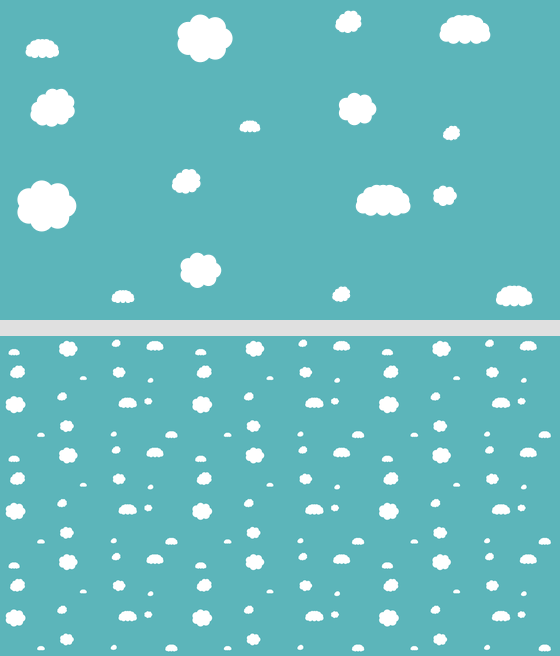
Top, the tile; bottom, the same tile 3 across and 3 down.
A WebGL 1 fragment shader for this pattern:

```glsl
precision highp float;
// Flat white clouds scattered over a teal sky. Each cloud is an oval core
// ringed by round lobes, in three builds: puffy, tilted and flat-bottomed.
// Every cloud drifts freely inside its cell of a 4 x 4 grid that wraps.

uniform vec2 u_resolution;

vec2 hash2(float n) {
  vec3 v = fract(vec3(n + 1.7) * vec3(0.1031, 0.1030, 0.0973));
  v += dot(v, v.yzx + 33.33);
  return fract((v.xx + v.yz) * v.zy);
}

// Signed distance to a cloud of half-width one: lobes on an oval ring.
// Skew widens the ring towards one side, flatness limits its height.
float cloud(vec2 q, float count, vec2 radii, float lobeSize,
            float tilt, vec2 skew, float flatness) {
  float c = cos(tilt), s = sin(tilt);
  q = vec2(c * q.x + s * q.y, c * q.y - s * q.x);
  float d = (length(q / radii) - 1.0) * min(radii.x, radii.y);
  for (int k = 0; k < 12; k++) {
    if (float(k) >= count) break;
    float angle = 6.28319 * float(k) / count;
    vec2 lobe = radii * vec2(cos(angle), sin(angle));
    lobe.y = clamp(lobe.y, -flatness, flatness);
    lobe *= 1.0 + skew * lobe.yx;
    d = min(d, length(q - lobe) - lobeSize);
  }
  return d;
}

void main() {
  // One unit is the canvas height.
  vec2 period = vec2(u_resolution.x / u_resolution.y, 1.0);
  vec2 p = gl_FragCoord.xy / u_resolution.y;
  float nearest = 1.0;

  for (int i = 0; i < 16; i++) {
    float id = float(i);

    // Shuffled ranks give many small clouds and a few large ones.
    float rank = mod(id * 7.0 + 3.0, 16.0) / 15.0;
    float size = mix(0.027, 0.094, pow(rank, 1.4));

    // Place the cloud within the room left in its cell, then wrap the offset.
    vec2 cell = vec2(mod(id, 4.0), floor(id / 4.0)) + 0.5;
    vec2 room = max(period / 8.0 - size * vec2(1.1, 0.95) - 0.015, 0.0);
    vec2 offset = p - cell / 4.0 * period - (hash2(id) * 2.0 - 1.0) * room;
    offset -= period * floor(offset / period + 0.5);
    vec2 q = offset / size;

    float build = mod(id, 3.0);
    float d;
    if (build < 0.5) {
      d = cloud(q, 12.0, vec2(0.72, 0.45), 0.28, 0.0, vec2(-1.0, 0.0), 0.31);
    } else if (build < 1.5) {
      d = cloud(q, 7.0, vec2(0.63, 0.48), 0.38, 0.0, vec2(0.0), 1.0);
    } else {
      d = cloud(q, 10.0, vec2(0.71, 0.5), 0.32, 0.4, vec2(0.0, 0.4), 1.0);
    }
    nearest = min(nearest, d * size);
  }

  vec3 sky = vec3(0.36, 0.71, 0.73);
  float cover = clamp(0.5 - nearest * u_resolution.y, 0.0, 1.0);
  gl_FragColor = vec4(mix(sky, vec3(1.0), cover), 1.0);
}
```
